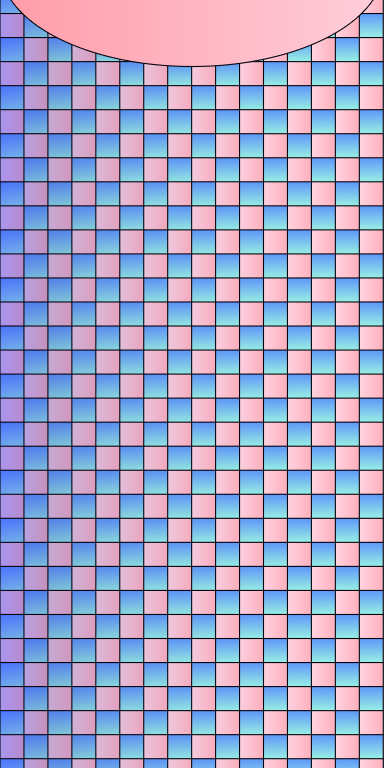
Write a WebGL 2 fragment shader that draws this pattern.

```glsl
#version 300 es
precision highp float;
// Checkerboard of gradient tiles with black grid lines, a violet left shade and an oval cap.

#define COLS 16.03        // tiles across
#define ROWS 31.95        // tiles down
#define ROW_SHIFT 0.387   // height of the lowest grid line, in tiles
#define LINE 0.046        // line width, in tiles
#define SHADE 0.42        // strength of the shade at the left edge
#define SHADE_FALL 3.0    // how fast the shade fades to the right
#define OVAL_CENTER vec2(0.5, 1.0434)
#define OVAL_RADIUS vec2(0.5, 0.130)

uniform vec2 u_resolution;
out vec4 fragColor;

const vec3 INK = vec3(0.02, 0.02, 0.06);
const vec3 BLUE = vec3(0.37, 0.59, 0.98);
const vec3 MINT = vec3(0.60, 0.94, 0.89);
const vec3 PALE_PINK = vec3(1.0, 0.83, 0.88);
const vec3 ROSE = vec3(1.0, 0.69, 0.74);
const vec3 CORAL = vec3(1.0, 0.61, 0.66);
const vec3 BLUSH = vec3(1.0, 0.81, 0.86);
const vec3 INDIGO = vec3(0.20, 0.25, 1.0);
const vec3 PLUM = vec3(0.20, 0.25, 0.72);

// Share of a pixel-wide box at distance d that a centred stroke covers.
vec2 strokeCover(vec2 d, float width, vec2 pixel) {
  vec2 low = max(vec2(-0.5 * width), d - 0.5 * pixel);
  vec2 high = min(vec2(0.5 * width), d + 0.5 * pixel);
  return max(high - low, 0.0) / pixel;
}

// Tile colour: blue tiles fade downwards, pink tiles fade sideways.
vec3 tileColor(vec2 grid) {
  vec2 id = floor(grid);
  vec2 local = fract(grid);
  vec3 cool = mix(MINT, BLUE, local.y);
  vec3 warm = mix(PALE_PINK, ROSE, local.x);
  return mix(warm, cool, mod(id.x + id.y, 2.0));
}

// Signed distance to the oval, in pixels, to first order.
float ovalDistance(vec2 uv) {
  vec2 q = (uv - OVAL_CENTER) / OVAL_RADIUS;
  float len = max(length(q), 1e-4);
  vec2 slope = q / (len * OVAL_RADIUS * u_resolution);
  return (len - 1.0) / max(length(slope), 1e-6);
}

void main() {
  vec2 uv = gl_FragCoord.xy / u_resolution;
  vec2 tiles = vec2(COLS, ROWS);
  vec2 grid = uv * tiles - vec2(0.0, ROW_SHIFT);

  // Tiles with the violet shade
  vec3 tint = mix(INDIGO, PLUM, smoothstep(0.0, 0.15, uv.x));
  float shade = SHADE * pow(1.0 - uv.x, SHADE_FALL);
  vec3 color = mix(tileColor(grid), tint, shade);

  // Grid lines
  vec2 toLine = grid - round(grid);
  vec2 cover = strokeCover(toLine, LINE, tiles / u_resolution);
  color = mix(color, INK, 1.0 - (1.0 - cover.x) * (1.0 - cover.y));

  // Oval cap and its outline
  float d = ovalDistance(uv);
  float strokePixels = LINE * u_resolution.x / COLS;
  color = mix(color, mix(CORAL, BLUSH, uv.x), clamp(0.5 - d, 0.0, 1.0));
  color = mix(color, INK, strokeCover(vec2(d), strokePixels, vec2(1.0)).x);

  fragColor = vec4(color, 1.0);
}
```
